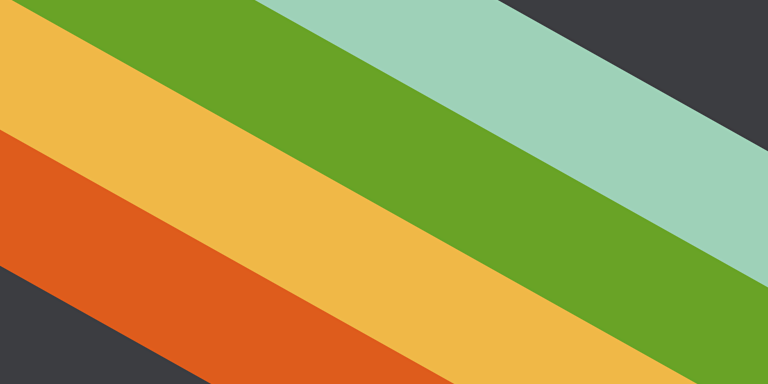
Give the GLSL for this background, as a WebGL 2 fragment shader.

```glsl
#version 300 es
precision highp float;
// Four broad diagonal stripes falling to the right across a charcoal ground.

uniform vec2 u_resolution;
out vec4 outColor;

// Paints the stripes; 'band' counts stripe widths from the upper edge.
vec3 stripes(float band, float softness) {
    vec3 charcoal = vec3(0.235, 0.238, 0.253);
    vec3 paint[5] = vec3[5](
        vec3(0.62, 0.82, 0.72),  // mint
        vec3(0.41, 0.64, 0.15),  // green
        vec3(0.94, 0.72, 0.28),  // amber
        vec3(0.87, 0.36, 0.11),  // orange
        charcoal
    );
    vec3 color = charcoal;
    for (int i = 0; i < 5; i++) {
        float edge = float(i);
        color = mix(color, paint[i], smoothstep(edge - softness, edge + softness, band));
    }
    return color;
}

void main() {
    // Canvas heights, so the stripes keep their shape at any size
    vec2 p = gl_FragCoord.xy / u_resolution.y;
    float band = (1.726 - p.y - 0.56 * p.x) / 0.3545;

    // Smooth edges over about one pixel
    float pixel = length(vec2(0.56, 1.0)) / (0.3545 * u_resolution.y);
    vec3 crisp = stripes(band, 0.75 * pixel);

    // Faint contrast lines where two stripes meet
    vec3 blurred = stripes(band, 0.03);
    vec3 color = crisp + 0.15 * (crisp - blurred);

    outColor = vec4(clamp(color, 0.0, 1.0), 1.0);
}
```
